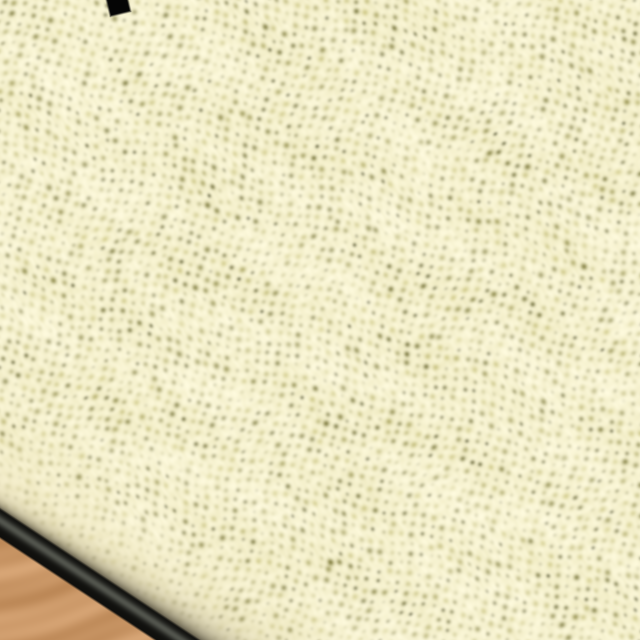
This texture is drawn by a WebGL 1 fragment shader. Its source:

```glsl
precision highp float;
uniform vec2 u_resolution;

#define WEAVE_COUNT 64.0
#define WEAVE_TILT 0.2
#define HOLE_SIZE 0.2
#define HOLE_JITTER 0.3
#define HOLE_DEPTH 0.27
#define RIM_START vec2(0.0, 0.205)
#define RIM_NORMAL vec2(0.55, 0.835)
#define RIM_WIDTH 0.038
#define SOFT 0.0025

const vec3 CREAM = vec3(0.972, 0.955, 0.823);
const vec3 TAN = vec3(0.90, 0.85, 0.68);
const vec3 SHADOW = vec3(0.32, 0.30, 0.24);
const vec3 BLACK = vec3(0.06, 0.06, 0.05);
const vec3 RIM_GREY = vec3(0.32, 0.33, 0.30);
const vec3 WOOD = vec3(0.79, 0.59, 0.40);

vec2 hash2(vec2 p) {
  vec2 q = vec2(dot(p, vec2(127.1, 311.7)), dot(p, vec2(269.5, 183.3)));
  return fract(sin(q) * 43758.5453);
}

mat2 rotation(float a) {
  return mat2(cos(a), sin(a), -sin(a), cos(a));
}

// Soft uneven patches from warped sines
float patches(vec2 p) {
  p += 0.3 * sin(p.yx * 1.7 + vec2(0.4, 2.1));
  float s = sin(p.x + 1.3 * sin(p.y * 0.8));
  s += sin(p.y * 1.6 - 0.7 * p.x + 1.9);
  s += 0.7 * sin(p.x * 2.3 + p.y * 1.9 + 0.6);
  return s / 2.7;
}

// Jittered holes between threads: x = darkness, y = yellowness
vec2 weaveHoles(vec2 p) {
  vec2 cell = floor(p);
  vec2 total = vec2(0.0);
  for (int j = -1; j <= 1; j++) {
    for (int i = -1; i <= 1; i++) {
      vec2 id = cell + vec2(float(i), float(j));
      vec2 shift = (hash2(id) - 0.5) * HOLE_JITTER;
      vec2 kind = hash2(id + 57.0);
      vec2 d = p - id - 0.5 - shift;
      float size = HOLE_SIZE * mix(0.8, 1.2, kind.y);
      float spot = exp(-dot(d, d) / (2.0 * size * size));
      total += spot * vec2(0.2 + 0.8 * kind.x * kind.x, kind.y);
    }
  }
  return total;
}

vec3 cloth(vec2 p, float rimDistance) {
  vec2 q = rotation(WEAVE_TILT) * p * WEAVE_COUNT;
  q += 0.35 * sin(q.yx * 0.37 + vec2(0.0, 1.7));
  vec2 holes = weaveHoles(q);
  vec2 along = vec2(dot(p, vec2(0.835, -0.55)), dot(p, RIM_NORMAL));
  float tone = patches(along * vec2(14.0, 32.0));
  float fine = patches(q * 2.6 + 5.0);
  float nearRim = exp(-max(rimDistance, 0.0) / 0.055);

  // Threads, patches and holes
  vec3 color = CREAM + vec3(0.012, 0.013, 0.025) * tone;
  color += vec3(0.016, 0.017, 0.028) * fine;
  float fade = (1.0 - 0.65 * nearRim) * (1.0 - 0.3 * tone);
  color -= HOLE_DEPTH * holes.x * fade * vec3(1.0, 0.97, 0.95);
  color -= holes.y * fade * vec3(0.035, 0.04, 0.11);

  // Turned edge and contact shadow
  color = mix(color, TAN, 0.6 * nearRim);
  float reach = 0.008 + 0.025 * p.x;
  return mix(color, SHADOW, 0.9 * exp(-max(rimDistance, 0.0) / reach));
}

vec3 wood(vec2 p) {
  vec2 g = rotation(-0.28) * p;
  float grain = sin(g.y * 75.0 + 0.8 * sin(g.x * 17.0));
  grain += 0.5 * sin(g.y * 190.0 + sin(g.x * 23.0) + 1.0);
  return WOOD + vec3(0.035, 0.038, 0.04) * grain;
}

vec3 rim(float depth) {
  float sheen = exp(-pow((depth - 0.4) / 0.2, 2.0));
  return mix(BLACK, RIM_GREY, sheen);
}

// Signed distance to a tilted box
float boxDistance(vec2 p, vec2 halfSize) {
  vec2 d = abs(p) - halfSize;
  return length(max(d, 0.0)) + min(max(d.x, d.y), 0.0);
}

void main() {
  vec2 p = gl_FragCoord.xy / u_resolution;
  float rimDistance = dot(p - RIM_START, RIM_NORMAL);

  // Cloth above, dark rim, wood below
  vec3 color = cloth(p, rimDistance);
  float rimMask = 1.0 - smoothstep(-SOFT, SOFT, rimDistance);
  color = mix(color, rim(-rimDistance / RIM_WIDTH), rimMask);
  float woodMask = 1.0 - smoothstep(-SOFT, SOFT, rimDistance + RIM_WIDTH);
  color = mix(color, wood(p), woodMask);

  // Black tab at the top
  vec2 tab = rotation(-0.24) * (p - vec2(0.183, 1.0));
  float tabDistance = boxDistance(tab, vec2(0.0165, 0.0225));
  color = mix(color, vec3(0.02), 1.0 - smoothstep(-SOFT, SOFT, tabDistance));

  gl_FragColor = vec4(clamp(color, 0.0, 1.0), 1.0);
}
```
